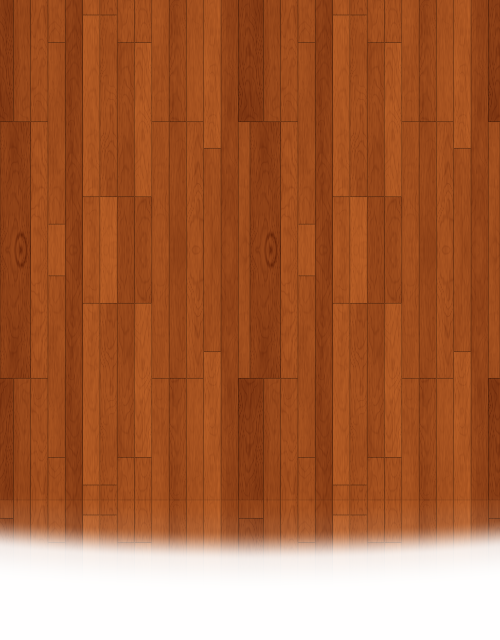
Give the GLSL for this texture, as a Shadertoy shader.

```glsl
// Polished reddish wood planks with mirrored grain, fading into white at the bottom.

// Per column: height of the main joint from the mirror line, inner tone, outer tone.
const vec3 COLUMNS[14] = vec3[14](
    vec3(154, .50, .12), vec3(154, .20, .38), vec3(154, .66, .52), vec3(31, .78, .56),
    vec3(400, .24, .24), vec3(64, .70, .74), vec3(64, .84, .54), vec3(64, .36, .40),
    vec3(64, .48, .78), vec3(154, .56, .60), vec3(154, .36, .34), vec3(154, .60, .64),
    vec3(122, .50, .78), vec3(400, .34, .34));

float hash(vec2 p) {
    return fract(sin(dot(p, vec2(127.1, 311.7))) * 43758.5453);
}

float noise(vec2 p) {
    vec2 i = floor(p), f = fract(p);
    f = f * f * (3.0 - 2.0 * f);
    return mix(mix(hash(i), hash(i + vec2(1, 0)), f.x),
               mix(hash(i + vec2(0, 1)), hash(i + vec2(1, 1)), f.x), f.y);
}

// Dark line of the given half width around distance zero.
float seam(float d, float halfWidth) {
    return 1.0 - smoothstep(0.0, halfWidth, abs(d));
}

vec3 planks(vec2 p) {
    // Tile twice across and mirror vertically around the tile centre.
    float x = mod(p.x + 14.0, 300.0);
    float m = abs(mod(p.y, 600.0) - 300.0);

    // Column and its side edges; the first one is wider.
    float boardWidth = 270.0 / 13.0;
    int column = x < 30.0 ? 0 : 1 + int(min(floor((x - 30.0) / boardWidth), 12.0));
    float left = column == 0 ? 0.0 : 30.0 + float(column - 1) * boardWidth;
    float right = column == 0 ? 30.0 : left + boardWidth;

    // The broad dark board around the eye spans parts of two columns.
    if (column < 2 && m < 154.0) {
        column = x > 14.0 ? 1 : 0;
        left = column == 1 ? 14.0 : 0.0;
        right = column == 1 ? 30.0 + boardWidth : 14.0;
    }

    // Joints along the board
    vec3 board = COLUMNS[column];
    float outerJoint = 400.0;
    if (column == 3 || column == 7 || column == 8) outerJoint = 249.0;
    if (column == 5 || column == 6) outerJoint = 282.0;
    if (column == 0 && p.y > 600.0) outerJoint = 278.0;
    float section = step(board.x, m) + step(outerJoint, m);
    vec2 seed = vec2(float(column), section * 17.0 + 3.0);
    float tone = section < 0.5 ? board.y : board.z;
    if (section > 1.5) tone = mix(tone, 0.3 + 0.5 * hash(seed + 5.0), 0.6);
    if (p.y > 600.0) tone += 0.08;

    // Cathedral grain: warped contour lines, closing into eyes at the mirror line
    float figure = hash(seed);
    vec2 shift = seed * 7.3;
    float across = (x - mix(left, right, 0.35 + 0.3 * hash(seed + 9.0))) / 20.0;
    float contour = m * (0.025 + 0.025 * figure) + across * across * 6.0
                  + 2.2 * noise(vec2(x * 0.11, m * 0.035) + shift)
                  + 0.5 * noise(vec2(x * 0.3, m * 0.12) + shift);
    float ring = pow(0.5 + 0.5 * cos(6.2832 * contour), 6.0);
    float ringPresence = 0.35 + 0.65 * noise(vec2(x * 0.07, m * 0.02) + shift + 40.0);

    // Fine fibres and broad shading
    float fibre = noise(vec2(x * 0.9, m * 0.035) + shift)
                + noise(vec2(x * 1.7, m * 0.16) + shift) - 1.0;
    float cloud = noise(vec2(x * 0.09, m * 0.018) + shift + 80.0) - 0.5;
    float pores = smoothstep(0.8, 1.0, noise(vec2(x * 1.1, m * 0.12) + shift + 20.0));
    tone += 0.16 * fibre + 0.22 * cloud;
    tone -= ring * ringPresence * (0.12 + 0.20 * figure) + 0.12 * pores;
    if (column == 1 && section < 0.5) {
        float eye = length(vec2((x - 39.0) / 8.0, m / 22.0));
        tone -= 0.45 * seam(eye - 0.85, 0.25) + 0.5 * seam(eye, 0.45);
    }

    vec3 color = mix(vec3(0.50, 0.215, 0.07), vec3(0.735, 0.38, 0.155), tone);

    // Gaps between boards
    float gap = max(seam(min(x - left, right - x), 1.1),
                    max(seam(m - board.x, 1.2), seam(m - outerJoint, 1.2)));
    gap = max(gap, 0.5 * seam(p.y - 600.0, 1.0));
    return max(color, 0.0) * (1.0 - 0.28 * gap);
}

void mainImage(out vec4 fragColor, in vec2 fragCoord) {
    // Canvas is 600 by 768 design units, y pointing down.
    vec2 uv = fragCoord / iResolution.xy;
    vec2 p = vec2(uv.x, 1.0 - uv.y) * vec2(600, 768);
    vec3 color = planks(p);

    // White mist, reaching higher near the sides
    float side = 2.0 * uv.x - 1.0;
    float height = p.y + 14.0 * side * side - 4.0;
    float mist = 0.08 * smoothstep(600.0, 640.0, height)
               + 0.80 * smoothstep(632.0, 668.0, height)
               + 0.12 * smoothstep(650.0, 705.0, height);
    color = mix(color, vec3(1.0, 0.997, 0.995), mist);

    fragColor = vec4(color, 1.0);
}
```
